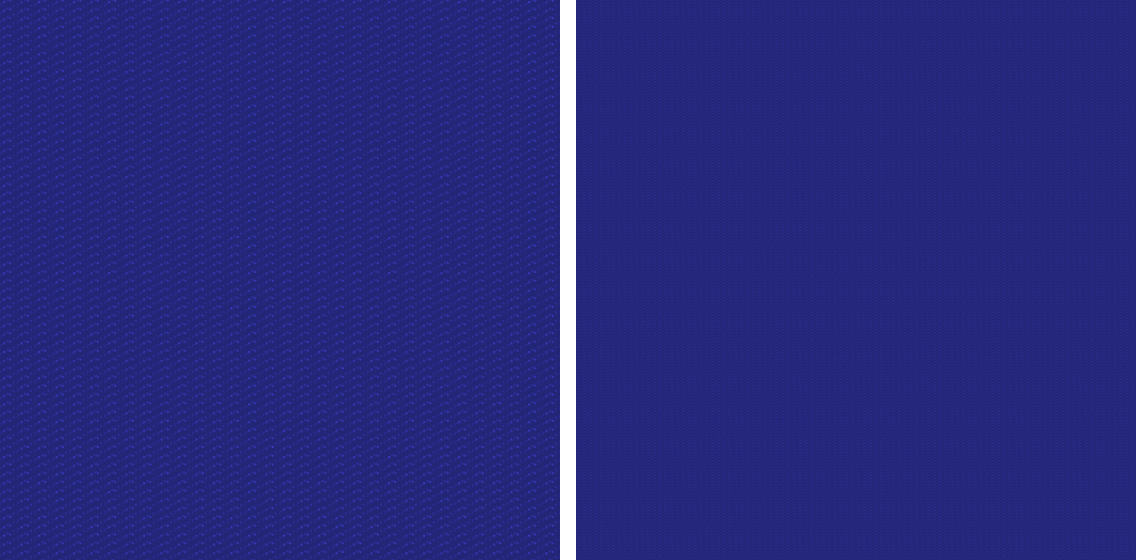
Left: one tile. Right: repeated 3 by 3.
Write a three.js fragment shader that draws this texture.

```glsl
// Deep blue twill cloth with slanted rows of small bright thread flecks.
varying vec2 vUv;

const float TAU = 6.2831853;
const vec2 REPEATS = vec2(32.0, 64.0);    // motifs across and down
const float SLANT_ROWS = 32.0;            // rows climbed over the full width
const vec2 CELL_SIZE = vec2(2.0, 1.0);    // motif proportions, in row heights
const vec2 FUZZ_GRID = vec2(8.0, 4.0);    // fibre specks in one motif
const int FLECKS = 4;
const float FLECK_RADIUS = 0.115;         // in row heights
const float FLECK_SOFT = 0.07;
const float FUZZ_STRENGTH = 0.30;
const float WEAR = 0.30;                  // brightness change between motifs
const float BEAT = 0.10;                  // slow brightness wave
const vec2 BAND_WAVES = vec2(16.0, 21.0);
const vec3 CLOTH = vec3(0.138, 0.148, 0.467);
const vec3 THREAD = vec3(0.207, 0.217, 0.715);

float hash(vec2 p) {
  vec3 q = fract(vec3(p.xyx) * 0.1031);
  q += dot(q, q.yzx + 33.33);
  return fract((q.x + q.y) * q.z);
}

// Value noise that wraps over one motif.
float fuzzNoise(vec2 p) {
  vec2 i = floor(p);
  vec2 f = fract(p);
  f = f * f * (3.0 - 2.0 * f);
  vec2 a = mod(i, FUZZ_GRID);
  vec2 b = mod(i + 1.0, FUZZ_GRID);
  return mix(mix(hash(a), hash(vec2(b.x, a.y)), f.x),
             mix(hash(vec2(a.x, b.y)), hash(b), f.x), f.y);
}

// Round flecks strung along a motif, alternately bright and dim.
float fleckLight(vec2 cell, vec2 id) {
  float light = 0.0;
  for (int k = 0; k < FLECKS; k++) {
    float n = float(k);
    float dim = mod(n, 2.0);
    vec2 center = vec2(0.23 + 0.18 * n, 0.55 - 0.04 * n + 0.15 * sin(n * 2.4));
    vec2 d = (cell - center) * CELL_SIZE;
    d.y += d.x * SLANT_ROWS / REPEATS.y;  // undo the shear
    float strength = mix(1.05, 0.55, dim);
    strength *= 1.0 + WEAR * (hash(id + n * 13.0) - 0.5);
    float disc = 1.0 - smoothstep(FLECK_RADIUS - FLECK_SOFT,
                                  FLECK_RADIUS + FLECK_SOFT, length(d));
    light = max(light, disc * strength);
  }
  return light;
}

void main() {
  // Sheared grid: rows climb to the right and close on both edges.
  vec2 grid = vec2(vUv.x * REPEATS.x,
                   vUv.y * REPEATS.y - vUv.x * SLANT_ROWS);
  vec2 cell = fract(grid);
  vec2 id = mod(floor(grid), REPEATS);

  // Slow beat across the cloth.
  float beat = 1.0 - BEAT + BEAT * cos(TAU * dot(vUv, BAND_WAVES));

  // Faint fibre fuzz, thinning out between the rows.
  float row = 0.5 - 0.5 * cos(TAU * cell.y);
  float fuzz = smoothstep(0.68, 0.88, fuzzNoise(grid * FUZZ_GRID));
  fuzz *= FUZZ_STRENGTH * mix(0.2, 1.0, row);

  float light = max(fleckLight(cell, id) * beat, fuzz);
  vec3 color = mix(CLOTH, THREAD, light);
  color *= 0.985 + 0.02 * row;
  gl_FragColor = vec4(color, 1.0);
}
```
